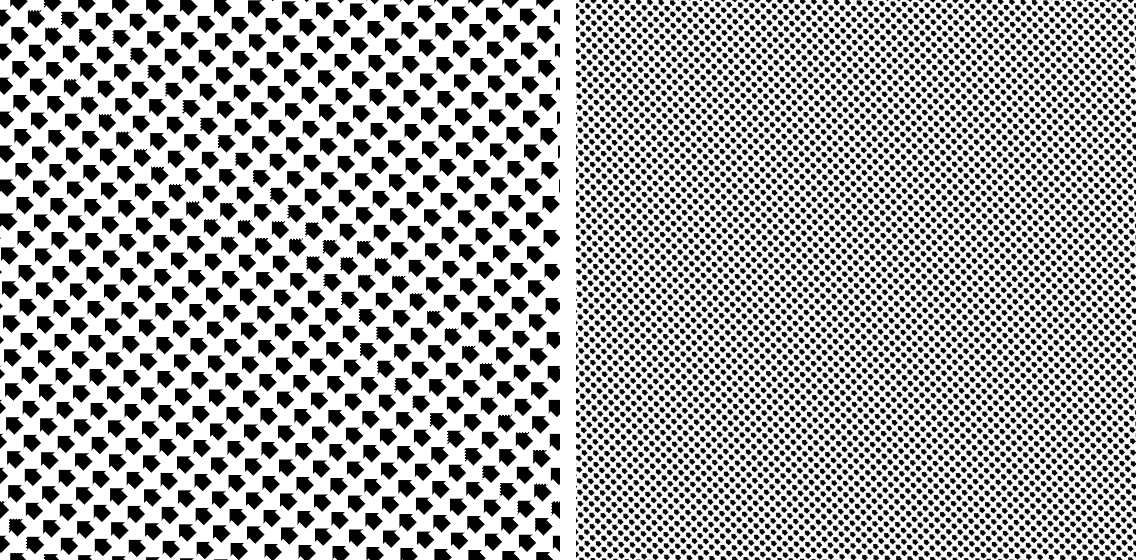
Left, the tile; right, the same tile 3 across and 3 down.
This pattern is drawn by a Shadertoy shader. Its source:

```glsl
const float TAU = 6.2831853;

float hash(float n) {
    return fract(sin(n * 12.9898) * 43758.5453);
}

// Arrow pointing to the upper left; p.x runs right and p.y down from its corner
float arrowDistance(vec2 p, vec2 roughness) {
    float along = p.x + p.y;
    float across = abs(p.x - p.y);
    float head = max(max(roughness.x - p.x, roughness.y - p.y), (along - 0.0240) * 0.7071);
    float shaft = max(max(across - 0.0164, along - 0.0456), 0.018 - along) * 0.7071;
    return min(head, shaft);
}

// Wrapped band that is 1 where phase is near a whole number
float band(float phase) {
    return smoothstep(0.045, 0.02, abs(fract(phase + 0.5) - 0.5));
}

// Small triangular teeth along an edge, centred on zero
float teeth(float along, float shift) {
    return (abs(fract(along * 192.0 + shift) - 0.5) * 2.0 - 0.5) * 0.0034;
}

void mainImage(out vec4 fragColor, in vec2 fragCoord) {
    vec2 uv = fragCoord / iResolution.xy;

    // Diagonal lattice: 16 steps down-right by 17 steps up-right
    vec2 origin = vec2(0.10, 0.52);
    vec2 lattice = vec2(16.0 * (uv.x - uv.y), 17.0 * (uv.x + uv.y)) - origin;
    vec2 cell = floor(lattice + vec2(0.13, 0.5));
    vec2 local = (lattice - cell) / vec2(16.0, 17.0);
    vec2 p = 0.5 * vec2(local.x + local.y, local.x - local.y);

    // Corner of this arrow on the canvas, measured from the top left
    vec2 diagonal = (cell + origin) / vec2(16.0, 17.0);
    vec2 corner = 0.5 * vec2(diagonal.x + diagonal.y, diagonal.x - diagonal.y);

    // Identity that stays the same across the canvas borders
    float id = mod(17.0 * cell.x + 16.0 * cell.y, 544.0);

    // Two wavering diagonal bands roughen the left and top edges
    float leftWear = band(corner.x - corner.y - 0.10 - 0.07 * sin(TAU * corner.y));
    float topWear = band(corner.y - corner.x + 0.08 - 0.13 * sin(TAU * corner.x));
    vec2 roughness = vec2(leftWear * teeth(p.y, hash(id)),
                          topWear * teeth(p.x, hash(id + 71.0)));
    roughness *= 0.6 + 0.4 * hash(id + 19.0);

    float pixel = 1.0 / iResolution.y;
    float paper = smoothstep(-0.5 * pixel, 0.5 * pixel, arrowDistance(p, roughness));
    fragColor = vec4(vec3(paper), 1.0);
}
```
